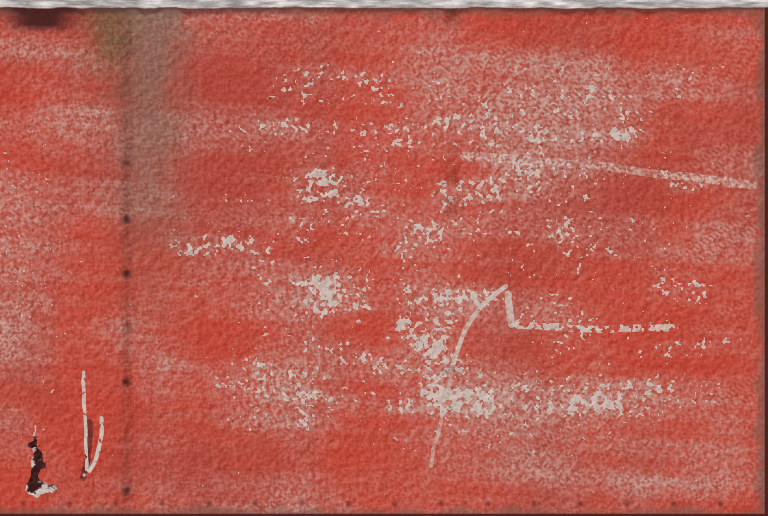
A WebGL 1 fragment shader for this texture:

```glsl
precision highp float;
// Weathered red panel: a streaky faded coat, worn patches broken into fine
// chips, scratches, damp stains, grimy borders and a torn corner.
// Built from value noise, hashed soft boxes and distances to curves.

uniform vec2 u_resolution;

const vec3 RED = vec3(0.745, 0.285, 0.23);
const vec3 DEEP_RED = vec3(0.69, 0.285, 0.24);
const vec3 FADED = vec3(0.735, 0.55, 0.51);
const vec3 CHIP = vec3(0.785, 0.725, 0.69);
const vec3 STAIN = vec3(0.53, 0.41, 0.36);
const vec3 OLIVE = vec3(0.43, 0.335, 0.225);
const vec3 DARK = vec3(0.24, 0.12, 0.12);
const vec3 WOOD = vec3(0.8, 0.775, 0.765);
const float CHIP_SCALE = 125.0;   // chips per canvas height
const float GRAIN_SCALE = 235.0;  // finest speckle
const float PATCHES = 26.0;
const float SEAM_X = 0.245;
const float DENT_X = 0.875;
const mat2 TURN = mat2(0.8, 0.6, -0.6, 0.8);

float hash(vec2 p) {
  return fract(sin(dot(p, vec2(127.1, 311.7))) * 43758.5453);
}

float noise(vec2 p) {
  vec2 i = floor(p), f = fract(p);
  f = f * f * (3.0 - 2.0 * f);
  return mix(mix(hash(i), hash(i + vec2(1, 0)), f.x),
             mix(hash(i + vec2(0, 1)), hash(i + vec2(1, 1)), f.x), f.y);
}

float fbm(vec2 p) {
  float sum = 0.0, amp = 0.516;
  for (int i = 0; i < 5; i++) {
    sum += amp * noise(p);
    p = p * 2.03 + 17.3;
    amp *= 0.5;
  }
  return sum;
}

// One at the centre, falling softly to zero at radius r
float bump(float d, float r) { return 1.0 - smoothstep(0.0, r, abs(d)); }

// Antialiased stroke along the quadratic curve a, b, c
float stroke(vec2 p, vec2 a, vec2 b, vec2 c, float width) {
  float d = 9.0;
  vec2 last = a;
  for (int i = 1; i <= 10; i++) {
    float t = float(i) / 10.0;
    vec2 next = mix(mix(a, b, t), mix(b, c, t), t);
    vec2 e = next - last, q = p - last;
    d = min(d, length(q - e * clamp(dot(q, e) / dot(e, e), 0.0, 1.0)));
    last = next;
  }
  float soft = 0.6 / u_resolution.y;
  return 1.0 - smoothstep(width - soft, width + soft, d);
}

// Scattered brush-wide worn boxes with ragged rims
float wornPatches(vec2 p) {
  float worn = 0.0;
  p += 0.035 * (vec2(fbm(p * 30.0), fbm(p * 30.0 + 40.0)) - 0.5);
  for (float i = 0.0; i < PATCHES; i++) {
    vec2 center = vec2(0.4, 0.14) + vec2(0.98, 0.72) * fract(i * vec2(0.755, 0.57) + vec2(0.16, 0.57));
    vec2 size = mix(vec2(0.04, 0.014), vec2(0.13, 0.042), vec2(hash(vec2(i, 3)), hash(vec2(i, 8))));
    vec2 box = 1.0 - smoothstep(0.6, 1.35, abs(p - center) / size);
    float strength = hash(vec2(i, 21));
    worn = max(worn, box.x * box.y * (0.25 + 0.75 * strength * strength));
  }
  return worn;
}

void main() {
  float px = 1.0 / u_resolution.y;
  vec2 p = gl_FragCoord.xy * px;
  float right = u_resolution.x * px - p.x;
  float grain = noise(TURN * p * GRAIN_SCALE);
  float rough = fbm(p * 24.0) - 0.5;

  // Faded coat: long, slightly falling streaks
  vec2 along = vec2(p.x, p.y + 0.06 * p.x);
  float streak = 0.45 * fbm(along * vec2(1.8, 13)) + 0.2 * fbm(along * vec2(4, 38)) + 0.35 * fbm(p * vec2(7, 6) + 9.0);
  float field = smoothstep(0.32, 0.55, p.x) * smoothstep(0.03, 0.25, right)
              * smoothstep(0.06, 0.22, p.y) * smoothstep(0.92, 0.8, p.y);
  float leftWear = bump(p.x, 0.28) * bump(p.y - 0.5, 0.48);
  float worn = wornPatches(p);
  float fade = smoothstep(0.38, 0.76, streak + 0.13 * leftWear + 0.02 * field);
  fade = fade * (0.15 + 1.2 * grain) + worn * (0.08 + 0.55 * grain);
  vec3 color = mix(RED, DEEP_RED, smoothstep(0.42, 0.7, fbm(p * vec2(5, 3) + 31.0)));
  color = mix(color, FADED, min(fade, 1.0));

  // Chips cluster in rows and columns where the coat is thin
  float chips = 0.6 * noise(TURN * p * CHIP_SCALE) + 0.4 * noise(p * CHIP_SCALE * 1.9);
  float column = 0.55 + 0.9 * noise(p * vec2(24, 4));
  float density = field * column * (0.16 + 1.6 * max(streak - 0.46, 0.0) + 0.45 * rough);
  density += 0.72 * worn * (1.0 + 1.2 * rough) + 0.24 * leftWear;
  float limit = mix(0.92, 0.44, clamp(density, 0.0, 1.0));
  color = mix(color, CHIP, 0.92 * smoothstep(limit - 0.035, limit + 0.035, chips));

  // Damp stain, seam with faint nails, and dents
  float damp = bump(p.x - 0.29 + 0.06 * rough, 0.12) * smoothstep(0.2, 1.0, p.y);
  color = mix(color, STAIN, 0.85 * damp);
  color = mix(color, OLIVE, 0.75 * bump(p.x - 0.21, 0.09) * smoothstep(0.78, 1.0, p.y + 0.15 * rough));
  float nail = bump(length(vec2(p.x - SEAM_X, mod(p.y, 0.105) - 0.05)), 0.014) * smoothstep(-0.1, 0.15, rough);
  float dent = bump(p.x - DENT_X, 0.03) * smoothstep(0.48, 0.78, noise(vec2(3, p.y * 8.0)) + 0.4 * rough);
  color *= 1.0 - 0.1 * bump(p.x - SEAM_X, 0.02) - 0.45 * nail - 0.28 * dent;

  // Scratches, broken up by the chips
  vec2 w = p + 0.008 * rough;
  float scratch = stroke(w, vec2(0.98, 0.445), vec2(0.895, 0.39), vec2(0.88, 0.295), 0.0045);
  scratch = max(scratch, 0.7 * stroke(w, vec2(0.88, 0.295), vec2(0.855, 0.2), vec2(0.835, 0.095), 0.0035));
  scratch = max(scratch, stroke(w, vec2(0.985, 0.43), vec2(0.985, 0.4), vec2(0.99, 0.37), 0.007));
  scratch *= 0.6 + 0.4 * smoothstep(0.3, 0.45, chips);
  float dashes = stroke(w, vec2(0.99, 0.37), vec2(1.14, 0.36), vec2(1.3, 0.365), 0.007) * smoothstep(0.42, 0.5, chips);
  float swipe = stroke(w, vec2(0.9, 0.697), vec2(1.2, 0.68), vec2(1.46, 0.64), 0.008) * (0.1 + 0.8 * grain);
  color = mix(color, CHIP, 0.92 * max(scratch, max(dashes, swipe)));

  // Torn corner: crumpled paper and shaded slits
  float rise = clamp(p.y / 0.16 - 0.19, 0.0, 1.0);
  float reach = 0.03 * (1.0 - rise) * smoothstep(0.0, 0.15, rise);
  float tear = smoothstep(0.0, 2.0 * px, reach - abs(p.x - 0.078 + 0.07 * rough));
  float slit = max(stroke(w, vec2(0.16, 0.276), vec2(0.162, 0.17), vec2(0.17, 0.09), 0.0035),
                   stroke(w, vec2(0.197, 0.19), vec2(0.195, 0.1), vec2(0.165, 0.08), 0.004));
  color = mix(color, DARK, 0.55 * stroke(w, vec2(0.172, 0.18), vec2(0.176, 0.12), vec2(0.162, 0.075), 0.006));
  color = mix(color, mix(DARK, CHIP, smoothstep(0.42, 0.54, fbm(p * 48.0))), tear);
  color = mix(color, CHIP, slit * smoothstep(0.2, 0.4, chips));

  // Fine relief
  color += 0.17 * (fbm(p * 105.0) - fbm(p * 105.0 + vec2(-0.35, 0.35))) + 0.06 * (grain - 0.5);

  // Grimy borders, shadows and bare wood above
  float edge = min(min(p.y, 0.985 - p.y), right - 0.008) + 0.035 * rough;
  color = mix(color, STAIN * 0.85, 0.55 * smoothstep(0.022, 0.0, edge));
  float shade = 0.45 * smoothstep(0.0, 0.01, p.y - 0.972 + 0.03 * rough);
  shade += bump(p.x - 0.08, 0.1) * smoothstep(0.935, 0.965, p.y + 0.04 * rough);
  shade += 0.45 * bump(length(vec2(mod(p.x, 0.09) - 0.045, p.y - 0.024)), 0.009);
  shade = max(shade, smoothstep(px, -px, min(right - 0.006, p.y - 0.004)));
  color = mix(color, DARK, min(shade, 0.87));
  vec3 wood = WOOD * (0.55 + 0.75 * fbm(p * vec2(35, 150)));
  color = mix(color, wood, smoothstep(-px, px, p.y - 0.985 + 0.008 * rough));

  gl_FragColor = vec4(color, 1.0);
}
```
